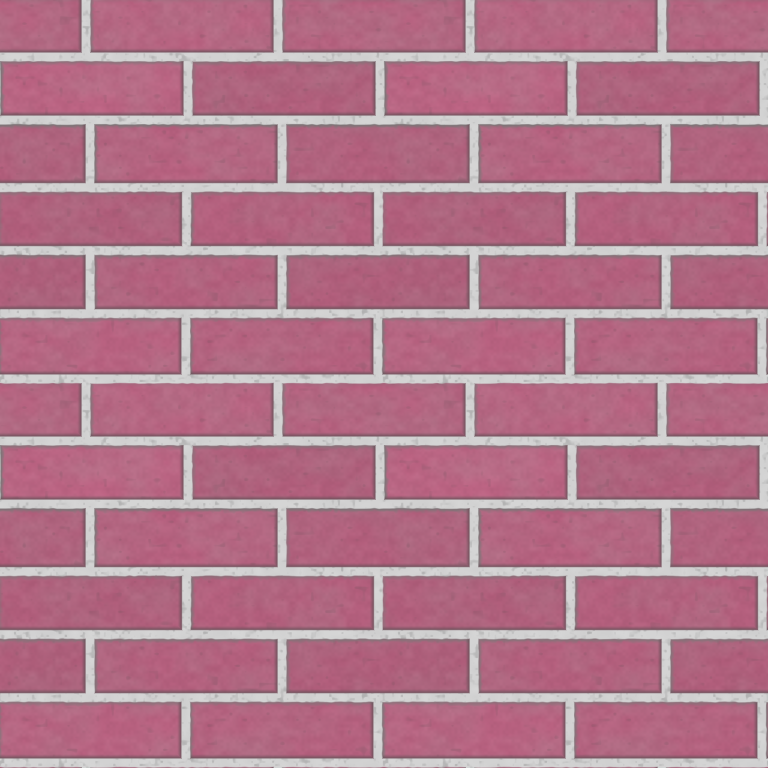
Give the GLSL for this texture, as a Shadertoy shader.

```glsl
// Pink brick wall in running bond with pale speckled mortar and dark worn brick edges.

const float TILES = 2.0;            // identical tiles across and down
const float ROWS = 6.0;             // brick rows per tile
const float COLUMNS = 2.0;          // bricks per row of a tile
const float HALF_JOINT = 0.0058;    // half the mortar width
const float EDGE_WIDTH = 0.0062;    // depth of the dark brick border
const float SOFTNESS = 0.0012;      // blur of the brick outline
const float RAGGEDNESS = 0.0012;    // wobble of the brick outline

const vec3 BRICK = vec3(0.715, 0.378, 0.497);
const vec3 BRICK_FADED = vec3(0.69, 0.43, 0.52);
const vec3 SHADOW = vec3(0.40, 0.31, 0.34);
const vec3 WORN_GREY = vec3(0.49, 0.455, 0.465);
const vec3 MORTAR = vec3(0.825);
const vec3 MORTAR_SPECK = vec3(0.70);

// Per row, from the top: joint below it (rows), joint offset (bricks), top wear
const float JOINT_Y[6] = float[6](0.89, 1.875, 2.93, 3.914, 4.90, 5.92);
const float JOINT_X[6] = float[6](0.448, 0.979, 0.469, 0.971, 0.469, 0.968);
const float TOP_WEAR[6] = float[6](0.25, 0.75, 1.0, 0.65, 0.85, 0.7);

float hash(vec2 p) {
    vec3 q = fract(vec3(p.xyx) * 0.1031);
    q += dot(q, q.yzx + 33.33);
    return fract((q.x + q.y) * q.z);
}

// Value noise that wraps once per tile
float noise(vec2 t, vec2 cells) {
    vec2 p = t * cells, i = floor(p), f = fract(p);
    f = f * f * (3.0 - 2.0 * f);
    vec2 a = mod(i, cells), b = mod(i + 1.0, cells);
    return mix(mix(hash(a), hash(vec2(b.x, a.y)), f.x),
               mix(hash(vec2(a.x, b.y)), hash(b), f.x), f.y);
}

void mainImage(out vec4 fragColor, in vec2 fragCoord) {
    vec2 uv = fragCoord / iResolution.xy;
    float blur = max(SOFTNESS, 0.75 / iResolution.y);
    vec2 tile = fract(uv * TILES);
    tile.y = 1.0 - tile.y;

    // Row and its upper and lower joints
    float y = tile.y * ROWS;
    int row = 0;
    for (int i = 0; i < 6; i++) row += y > JOINT_Y[i] ? 1 : 0;
    row = row % 6;
    if (y > JOINT_Y[5]) y -= ROWS;
    float upper = row == 0 ? JOINT_Y[5] - ROWS : JOINT_Y[row - 1];
    float lower = JOINT_Y[row];

    // Brick within the row
    float x = tile.x * COLUMNS - JOINT_X[row];
    vec2 brickId = vec2(mod(floor(x), COLUMNS), float(row));
    x = fract(x);

    // Distances from each side of the brick face, in canvas units
    float fine = noise(tile, vec2(128.0));
    float rag = HALF_JOINT + RAGGEDNESS * (noise(tile, vec2(80.0)) - 0.5);
    float left = x / (TILES * COLUMNS) - rag;
    float right = (1.0 - x) / (TILES * COLUMNS) - HALF_JOINT;
    float top = (y - upper) / (TILES * ROWS) - rag;
    float bottom = (lower - y) / (TILES * ROWS) - HALF_JOINT;
    float inside = min(min(left, right), min(top, bottom));

    // Mottled brick face with its own tone
    float tone = hash(brickId + 7.0);
    float broad = noise(tile, vec2(14.0, 18.0));
    float mottle = noise(tile + 0.37, vec2(46.0, 54.0));
    vec3 face = mix(BRICK, BRICK_FADED, clamp(0.9 * broad + 0.5 * mottle - 0.35, 0.0, 1.0));
    face *= 0.965 + 0.06 * tone + 0.05 * (mottle - 0.5) + 0.04 * (fine - 0.5);
    float pit = smoothstep(0.82, 1.0, noise(tile + 0.61, vec2(52.0, 64.0)));
    face = mix(face, SHADOW, 0.2 * pit);

    // Shadow on right and bottom, ragged grey wear on top and left
    float shade = 1.0 - smoothstep(-0.001, EDGE_WIDTH, min(right, bottom));
    float reach = EDGE_WIDTH * (0.65 + 0.7 * fine);
    float topWear = TOP_WEAR[row] * (1.0 - smoothstep(0.0, reach, top));
    float leftWear = (0.5 + 0.5 * hash(brickId + 23.0)) * (1.0 - smoothstep(0.0, reach, left));
    face = mix(face, WORN_GREY, max(topWear, leftWear));
    face = mix(face, SHADOW, 0.85 * shade);

    // Speckled mortar
    float speck = smoothstep(0.55, 0.95, 0.6 * fine + 0.4 * noise(tile + 0.23, vec2(72.0)));
    vec3 joint = mix(MORTAR, MORTAR_SPECK, speck) + 0.03 * (mottle - 0.5);

    vec3 color = mix(joint, face, smoothstep(-blur, blur, inside));
    fragColor = vec4(color, 1.0);
}
```
